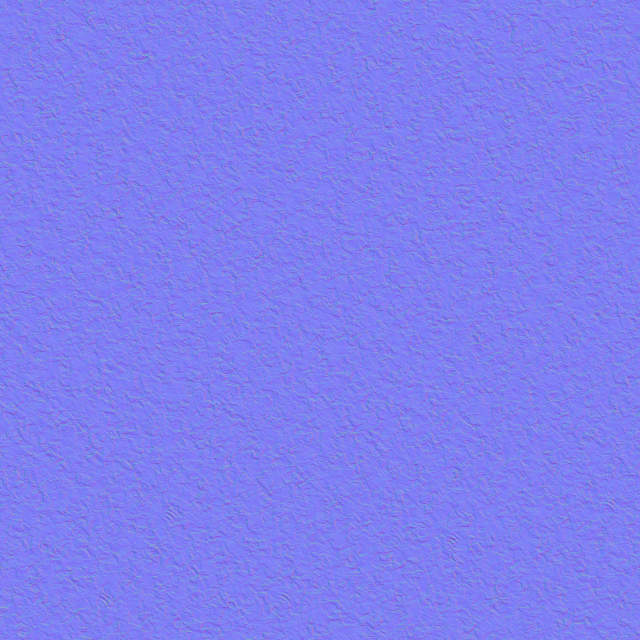
Give the GLSL for this texture map, as a Shadertoy shader.

```glsl
// Tangent-space normal map of fine stucco: small flat chips, short broken edges, a few combed scars.

const float CHIP_DENSITY  = 128.0;   // large chips across the canvas
const float GRIT_DENSITY  = 250.0;   // fine chips across the canvas
const float CHIP_RELIEF   = 0.36;    // step height, in chip sizes
const float GRIT_RELIEF   = 0.32;
const float CHIP_SHARP    = 13.0;    // steepness of the chip edges
const float GRIT_SHARP    = 9.0;
const float SHINGLE_TILT  = 0.04;    // chips rise gently upward, then drop
const float WARP_AMOUNT   = 0.0029;  // raggedness of the outlines
const float WARP_FREQ     = 220.0;
const float PATCH_SCALE   = 0.5;     // size of calm and rough patches
const float SCAR_RADIUS   = 0.013;
const float SCAR_WAVE     = 1000.0;
const float SCAR_HEIGHT   = 0.0014;
const int   SCAR_COUNT    = 5;
const float SLOPE_STEP    = 0.0005;  // sampling distance, in canvas units
const vec2  TILT_GAIN     = vec2(0.34, 0.36); // strength of red and green
const float FLAT_BLUE     = 0.968;
const float BLUE_DROP     = 0.68;    // darkening of blue on steep edges
const float SWELL_SCALE   = 0.7;     // broad, shallow unevenness
const vec3  SWELL_TINT    = vec3(0.008, 0.014, -0.008);
const int   AA            = 2;

vec3 hash3(vec2 p) {
    vec3 q = fract(p.xyx * vec3(0.1031, 0.1030, 0.0973));
    q += dot(q, q.yxz + 33.33);
    return fract((q.xxy + q.yzz) * q.zyx);
}

// Layered sines, each layer turned and bent by the one before.
vec2 layeredSines(vec2 p) {
    const mat2 turn = mat2(0.76, 0.65, -0.65, 0.76);
    vec2 sum = vec2(0.0);
    float weight = 0.5;
    p *= WARP_FREQ;
    for (int i = 0; i < 4; i++) {
        p = turn * p + 1.7;
        vec2 wave = sin(p.yx + 1.3 * sin(0.63 * p));
        sum += weight * wave;
        p = 1.83 * p + wave;
        weight *= 0.52;
    }
    return sum;
}

// Cellular plateaus: each cell is a tilted plane, blended steeply into its neighbours.
float plateaus(vec2 p, float sharpness, float relief) {
    vec2 cell = floor(p);
    float height = 0.0, total = 0.0;
    for (int y = -1; y <= 1; y++)
    for (int x = -1; x <= 1; x++) {
        vec2 id = cell + vec2(x, y);
        vec3 rnd = hash3(id);
        vec2 offset = p - id - 0.1 - 0.8 * rnd.xy;
        float weight = exp(-sharpness * dot(offset, offset));
        vec2 tilt = 0.12 * (rnd.yx - 0.5) + vec2(0.0, SHINGLE_TILT);
        height += weight * (relief * (rnd.z - 0.5) + dot(tilt, offset));
        total += weight;
    }
    return height / max(total, 1e-12);
}

// Short arcs of parallel ripples, scattered along the lower part.
float scars(vec2 p) {
    float height = 0.0;
    for (int i = 0; i < SCAR_COUNT; i++) {
        vec3 rnd = hash3(vec2(float(i) * 7.0 + 3.0, 41.0));
        vec2 center = vec2((float(i) + 0.15 + 0.7 * rnd.x) / float(SCAR_COUNT),
                           0.06 + 0.16 * rnd.y);
        vec2 d = p - center;
        float arc = length(d + vec2(0.014, 0.02));
        float fade = exp(-dot(d, d) / (0.4 * SCAR_RADIUS * SCAR_RADIUS));
        height += SCAR_HEIGHT * fade * sin(SCAR_WAVE * arc);
    }
    return height;
}

float surfaceHeight(vec2 p) {
    vec2 ragged = p + WARP_AMOUNT * layeredSines(p);
    vec2 slanted = mat2(0.9, 0.25, -0.2, 1.05) * ragged;
    float chips = plateaus(slanted * CHIP_DENSITY, CHIP_SHARP, CHIP_RELIEF) / CHIP_DENSITY;
    float grit = plateaus(slanted.yx * GRIT_DENSITY + 17.0, GRIT_SHARP, GRIT_RELIEF) / GRIT_DENSITY;

    // Calm and rough patches break the edges into short strokes
    vec2 rough = clamp(0.85 + 0.8 * layeredSines(p * PATCH_SCALE + 0.37), 0.2, 1.5);
    return rough.x * chips + rough.y * grit + scars(p);
}

vec3 surfaceNormal(vec2 p) {
    vec2 e = vec2(SLOPE_STEP, 0.0);
    float h = surfaceHeight(p);
    vec2 slope = vec2(surfaceHeight(p + e.xy), surfaceHeight(p + e.yx)) - h;
    return normalize(vec3(-slope / SLOPE_STEP, 1.0));
}

void mainImage(out vec4 fragColor, in vec2 fragCoord) {
    // Average several normals per pixel to smooth the edges
    vec3 normal = vec3(0.0);
    for (int j = 0; j < AA; j++)
    for (int i = 0; i < AA; i++) {
        vec2 jitter = (vec2(i, j) + 0.5) / float(AA) - 0.5;
        normal += surfaceNormal((fragCoord + jitter) / iResolution.y);
    }
    normal /= float(AA * AA);

    // Softened tilt in red and green, steepness in blue
    vec2 tiltColor = 0.5 + 0.5 * TILT_GAIN * normal.xy;
    float blue = FLAT_BLUE - 0.5 * BLUE_DROP * (1.0 - normal.z);

    // Broad unevenness
    vec2 swell = layeredSines(fragCoord / iResolution.y * SWELL_SCALE + 0.71);
    fragColor = vec4(vec3(tiltColor, blue) + SWELL_TINT * swell.xyy, 1.0);
}
```
